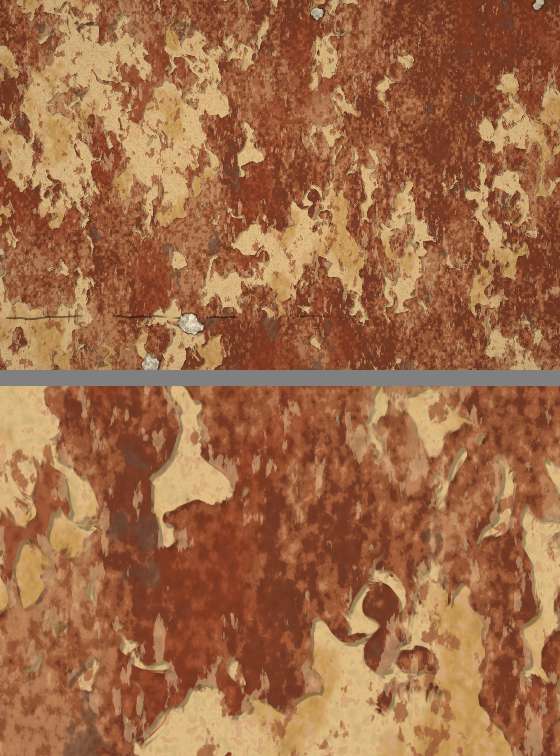
Top, the full canvas; bottom, a detail of the centre.
This texture is drawn by a Shadertoy shader. Its source:

```glsl
// Weathered wall: rust-red limewash flaking off an older cream and ochre coat.
// Warped fractal noise cuts the flakes, stretched noise makes scuffs and drips,
// and a shifted copy of the flake mask gives the paint edges a little relief.

#define FLAKE_SCALE vec2(21.0, 14.0)
#define SCUFF_SCALE vec2(105.0, 42.0)
#define FLAKE_LEVEL 0.125
#define REGION_WEIGHT 0.75
#define EDGE_SOFT 0.022
#define RELIEF 0.30
#define GRAIN 0.15
#define CRACK_HEIGHT 0.142

const vec3 DARK_RUST  = vec3(0.46, 0.23, 0.145);
const vec3 RUST       = vec3(0.59, 0.335, 0.205);
const vec3 PALE_RUST  = vec3(0.67, 0.46, 0.31);
const vec3 CREAM      = vec3(0.85, 0.72, 0.50);
const vec3 OCHRE      = vec3(0.75, 0.56, 0.30);
const vec3 DUSTY      = vec3(0.75, 0.59, 0.43);
const vec3 RED_STAIN  = vec3(0.53, 0.23, 0.13);
const vec3 GREY_BROWN = vec3(0.41, 0.29, 0.22);
const vec3 PLASTER    = vec3(0.78, 0.73, 0.63);

float hash(vec2 p) {
    vec3 q = fract(vec3(p.xyx) * 0.1031);
    q += dot(q, q.yzx + 33.33);
    return fract((q.x + q.y) * q.z);
}

float noise(vec2 p) {
    vec2 i = floor(p), f = fract(p);
    f = f * f * (3.0 - 2.0 * f);
    return mix(mix(hash(i), hash(i + vec2(1, 0)), f.x),
               mix(hash(i + vec2(0, 1)), hash(i + vec2(1, 1)), f.x), f.y);
}

float fbm(vec2 p) {
    float sum = 0.0, amp = 1.0, total = 0.0;
    for (int i = 0; i < 5; i++) {
        sum += amp * noise(p);
        total += amp;
        amp *= 0.56;
        p = mat2(1.6, 1.2, -1.2, 1.6) * p + 17.3;
    }
    return sum / total;
}

float blob(vec2 p, vec2 centre, vec2 size) {
    vec2 d = (p - centre) / size;
    return exp(-dot(d, d));
}

// Broad areas where the top coat has been lost
float wornRegion(vec2 p) {
    float worn = fbm(p * vec2(4.2, 3.0) + 40.0) - 0.5;
    worn += 0.20 * blob(p, vec2(0.45, 0.65), vec2(0.20, 0.28));
    worn += 0.24 * blob(p, vec2(0.78, 0.28), vec2(0.26, 0.13));
    worn += 0.22 * blob(p, vec2(1.02, 0.42), vec2(0.16, 0.14));
    worn += 0.16 * blob(p, vec2(1.30, 0.68), vec2(0.025, 0.25));
    worn -= 0.12 * blob(p, vec2(1.20, 0.98), vec2(0.34, 0.16));
    return worn - 0.04;
}

// Positive where a flake of the top coat is missing
float flakeField(vec2 p, float worn) {
    vec2 warp = vec2(noise(p * 38.0), noise(p * 38.0 + 71.0)) - 0.5;
    float detail = fbm(p * FLAKE_SCALE + warp * 0.7) - 0.5;
    return detail + REGION_WEIGHT * worn - FLAKE_LEVEL;
}

float cut(float field) {
    return smoothstep(-EDGE_SOFT, EDGE_SOFT, field);
}

void mainImage(out vec4 fragColor, in vec2 fragCoord) {
    vec2 p = fragCoord / iResolution.y;
    float worn = wornRegion(p);
    float field = flakeField(p, worn);
    float flake = cut(field);
    float grain = fbm(p * vec2(150.0, 115.0)) - 0.5;

    // Top coat: cloudy rust with vertical drips and stains
    float tone = fbm(p * vec2(6.0, 4.0) + 9.0) - 0.5;
    tone += 0.7 * (fbm(p * vec2(48.0, 17.0) + 3.0) - 0.5) + 0.8 * grain;
    vec3 color = mix(DARK_RUST, RUST, smoothstep(-0.18, 0.02, tone));
    color = mix(color, PALE_RUST, smoothstep(0.05, 0.25, tone));
    float stain = smoothstep(0.56, 0.70, fbm(p * vec2(7.0, 5.0) + 80.0));
    color = mix(color, RED_STAIN, 0.6 * stain);
    float hole = smoothstep(0.69, 0.73, fbm(p * vec2(19.0, 15.0) + 120.0));
    color = mix(color, GREY_BROWN, 0.65 * hole);

    // Scuffs: fine vertical scratches, denser beside the flakes
    float scuffField = fbm(p * SCUFF_SCALE + 25.0) - 0.5 + 0.55 * field + 0.2 * worn;
    float scuff = smoothstep(0.04, 0.14, scuffField);
    color = mix(color, DUSTY, 0.75 * scuff);

    // Older coat showing through, with ochre clouds and leftover rust specks
    float ochre = smoothstep(0.50, 0.66, fbm(p * vec2(13.0, 10.0) + 55.0));
    vec3 under = mix(CREAM, OCHRE, 0.85 * ochre);
    under = mix(under, DUSTY, smoothstep(0.0, 0.22, grain));
    float speck = smoothstep(0.62, 0.72, fbm(p * vec2(75.0, 48.0) + 200.0));
    under = mix(under, RUST, 0.75 * speck);
    color = mix(color, under, flake);

    // Relief along the flake edges, lit from the upper left
    vec2 toLight = vec2(-0.0028, 0.0036);
    float shade = flake - cut(flakeField(p + toLight, worn));
    color *= 1.0 - RELIEF * max(shade, 0.0) + 0.12 * min(shade, 0.0);

    // Horizontal crack, broken and fading to the right
    float crackY = CRACK_HEIGHT + 0.018 * (fbm(vec2(p.x * 12.0, 4.0)) - 0.5);
    float crack = 1.0 - smoothstep(0.001, 0.004, abs(p.y - crackY));
    crack *= smoothstep(0.30, 0.50, noise(vec2(p.x * 24.0, 8.0)));
    color *= 1.0 - 0.45 * crack * (1.0 - smoothstep(0.7, 1.1, p.x));

    // Chips down to bare plaster: centre and radius
    vec3 chips[4] = vec3[4](vec3(0.513, 0.124, 0.031), vec3(0.400, 0.018, 0.024),
                            vec3(0.850, 0.965, 0.015), vec3(1.455, 0.990, 0.016));
    for (int i = 0; i < 4; i++) {
        float d = length(p - chips[i].xy) - chips[i].z + 0.035 * (fbm(p * 32.0) - 0.5);
        color *= 1.0 - 0.35 * (1.0 - smoothstep(0.0, 0.006, abs(d)));
        color = mix(color, PLASTER + 0.5 * grain, 1.0 - smoothstep(-0.003, 0.001, d));
    }

    // Surface grain and gentle darkening toward the borders
    color *= 1.0 + GRAIN * 2.0 * grain;
    vec2 c = fragCoord / iResolution.xy - 0.5;
    color *= 1.03 - 0.22 * dot(c, c);
    fragColor = vec4(clamp(color, 0.0, 1.0), 1.0);
}
```
